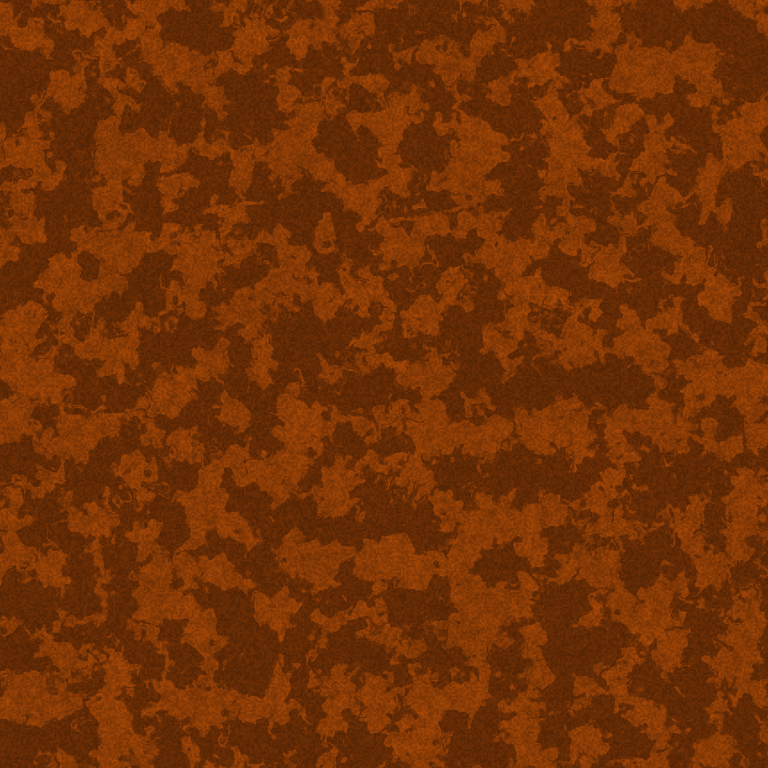
This texture is drawn by a Shadertoy shader. Its source:

```glsl
const vec3 DARK_RUST = vec3(0.382, 0.163, 0.018);
const vec3 LIGHT_RUST = vec3(0.540, 0.232, 0.022);
const float PATCH_CELLS = 17.0;   // patch noise cells across the canvas
const float WARP_CELLS = 44.0;    // cells of the distortion that frays the edges
const float WARP_AMOUNT = 0.42;   // distortion, in patch cells
const float PATCH_LEVEL = 0.025;  // higher leaves fewer light patches
const float EDGE_WIDTH = 0.075;
const float MOTTLE_CELLS = 60.0;
const float MOTTLE_AMOUNT = 0.13;
const float GRAIN_CELLS = 430.0;
const float GRAIN_AMOUNT = 0.30;
const int OCTAVES = 5;
const float OCTAVE_GAIN = 0.56;
const mat2 OCTAVE_TURN = mat2(1.6, 1.2, -1.2, 1.6);

vec2 hash22(vec2 p) {
    vec3 q = fract(p.xyx * vec3(0.1031, 0.1030, 0.0973));
    q += dot(q, q.yzx + 33.33);
    return fract((q.xx + q.yz) * q.zy);
}

vec2 cellGradient(vec2 cell) {
    float angle = 6.28319 * hash22(cell).x;
    return vec2(cos(angle), sin(angle));
}

// Gradient noise centred on zero
float gradientNoise(vec2 p) {
    vec2 i = floor(p), f = fract(p);
    vec2 u = f * f * f * (f * (f * 6.0 - 15.0) + 10.0);
    vec2 x = vec2(1.0, 0.0);
    float a = dot(cellGradient(i), f);
    float b = dot(cellGradient(i + x), f - x);
    float c = dot(cellGradient(i + x.yx), f - x.yx);
    float d = dot(cellGradient(i + 1.0), f - 1.0);
    return mix(mix(a, b, u.x), mix(c, d, u.x), u.y);
}

// Smoothed random values from 0 to 1
float valueNoise(vec2 p) {
    vec2 i = floor(p), f = fract(p);
    vec2 u = f * f * (3.0 - 2.0 * f);
    vec2 x = vec2(1.0, 0.0);
    return mix(mix(hash22(i).x, hash22(i + x).x, u.x),
               mix(hash22(i + x.yx).x, hash22(i + 1.0).x, u.x), u.y);
}

float fractalNoise(vec2 p) {
    float sum = 0.0, weight = 1.0;
    for (int k = 0; k < OCTAVES; k++) {
        sum += weight * gradientNoise(p);
        p = OCTAVE_TURN * p + 19.7;
        weight *= OCTAVE_GAIN;
    }
    return sum;
}

void mainImage(out vec4 fragColor, in vec2 fragCoord) {
    vec2 uv = fragCoord / iResolution.y;

    // Ragged patches: distorted fractal noise cut at a level
    vec2 w = uv * WARP_CELLS;
    vec2 warp = vec2(gradientNoise(w + 7.3), gradientNoise(w + 91.6));
    warp += 0.5 * vec2(gradientNoise(w * 2.1 + 33.1), gradientNoise(w * 2.1 + 57.9));
    float height = fractalNoise(uv * PATCH_CELLS + 5.0 + WARP_AMOUNT * warp);
    float edge = max(EDGE_WIDTH, 0.5 * fwidth(height));
    float patchMask = smoothstep(-edge, edge, height - PATCH_LEVEL);
    vec3 color = mix(DARK_RUST, LIGHT_RUST, patchMask);

    // Soft tone changes, strongest inside the light patches
    float mottle = gradientNoise(uv * MOTTLE_CELLS) + 0.6 * gradientNoise(uv * 9.0 + 40.0);
    color *= 1.0 + MOTTLE_AMOUNT * mottle * mix(0.35, 1.0, patchMask);

    // Fine grain
    float grain = valueNoise(uv * GRAIN_CELLS + 3.0) - 0.5;
    color *= 1.0 + GRAIN_AMOUNT * grain;

    fragColor = vec4(color, 1.0);
}
```
